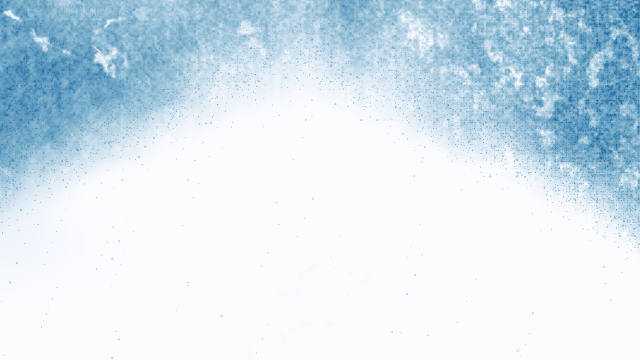
Give the GLSL for this background, as a WebGL 1 fragment shader.

```glsl
precision highp float;
// Frosted blue ice arching over a white, empty lower centre.
// A curved fade sets the ice depth; layered noise adds clouds, grain and
// broken white ridges, and jittered dots scatter along the fading border.

uniform vec2 u_resolution;

#define ARCH_CENTRE 0.46
#define ARCH_DEPTH 0.25
#define ARCH_CURVE 1.05
#define ICE_TONE 0.47
#define CLOUD_AMOUNT 0.50
#define GRAIN_SCALE 150.0
#define GRAIN_AMOUNT 0.55
#define RIDGE_SCALE 5.5
#define RIDGE_WIDTH 0.045
#define DOT_SCALE 95.0

float hash(vec2 p) {
  return fract(sin(dot(p, vec2(127.1, 311.7))) * 43758.55);
}

float noise(vec2 p) {
  vec2 cell = floor(p), f = fract(p);
  f = f * f * (3.0 - 2.0 * f);
  float low = mix(hash(cell), hash(cell + vec2(1.0, 0.0)), f.x);
  float high = mix(hash(cell + vec2(0.0, 1.0)), hash(cell + 1.0), f.x);
  return mix(low, high, f.y);
}

float fbm(vec2 p) {
  float sum = 0.0, weight = 0.5;
  for (int i = 0; i < 5; i++) {
    sum += weight * noise(p);
    p = mat2(1.6, 1.2, -1.2, 1.6) * p + 7.3;
    weight *= 0.5;
  }
  return sum;
}

// Soft elliptical spot
float spot(vec2 p, vec2 centre, vec2 size) {
  vec2 q = (p - centre) / size;
  return exp(-dot(q, q));
}

// White through pale blue to deep blue, for a tone of 0 to 1
vec3 iceColor(float tone) {
  float level = clamp(tone, 0.0, 1.0) * 5.0;
  vec3 color = mix(vec3(0.99, 0.99, 1.0), vec3(0.82, 0.89, 0.94), clamp(level, 0.0, 1.0));
  color = mix(color, vec3(0.65, 0.79, 0.87), clamp(level - 1.0, 0.0, 1.0));
  color = mix(color, vec3(0.49, 0.69, 0.80), clamp(level - 2.0, 0.0, 1.0));
  color = mix(color, vec3(0.35, 0.59, 0.74), clamp(level - 3.0, 0.0, 1.0));
  return mix(color, vec3(0.14, 0.44, 0.64), clamp(level - 4.0, 0.0, 1.0));
}

// Jittered round dots; density is the chance that a cell holds one
float dots(vec2 p, float density, float seed) {
  vec2 cell = floor(p);
  vec2 jitter = vec2(hash(cell + seed), hash(cell + seed + 17.0));
  float radius = mix(0.12, 0.30, hash(cell + seed + 31.0));
  float dist = length(fract(p) - 0.3 - 0.4 * jitter);
  float present = step(hash(cell + seed + 53.0), density);
  return present * (1.0 - smoothstep(radius - 0.1, radius + 0.1, dist));
}

void main() {
  vec2 p = gl_FragCoord.xy / u_resolution.y;
  float across = gl_FragCoord.x / u_resolution.x;
  float depth = 1.0 - p.y;
  vec2 place = vec2(across, depth);
  float rightSide = smoothstep(0.5, 0.9, across);

  // Arched border: inside is positive within the ice
  float side = abs(across - ARCH_CENTRE);
  float border = ARCH_DEPTH + ARCH_CURVE * pow(side, 1.5);
  float clouds = fbm(p * 5.0) - 0.48;
  float inside = border - depth + 0.10 * clouds;
  float cover = smoothstep(-0.10, 0.24, inside);

  // Broad tone, with darker flanks and lighter upper patches
  float tone = ICE_TONE + 0.30 * side + CLOUD_AMOUNT * clouds;
  tone += 0.16 * spot(place, vec2(0.0, 0.22), vec2(0.16, 0.22));
  tone += 0.12 * spot(place, vec2(0.97, 0.28), vec2(0.08, 0.24));
  tone -= 0.18 * spot(place, vec2(0.64, 0.08), vec2(0.05, 0.12));
  tone -= 0.14 * spot(place, vec2(0.80, 0.10), vec2(0.07, 0.14));

  // Fine grain and larger white flecks, coarser on the right
  float grain = 0.6 * noise(p * GRAIN_SCALE) + 0.4 * noise(p * GRAIN_SCALE * 0.53) - 0.5;
  tone += GRAIN_AMOUNT * grain * mix(0.7, 1.15, rightSide);
  float flecks = smoothstep(0.52, 0.68, fbm(p * vec2(34.0, 26.0)));
  tone -= flecks * mix(0.12, 0.36, rightSide);

  // Wandering ridges, broken into crumbs, plus one long crack at upper left
  vec2 warp = vec2(fbm(p * 9.0), fbm(p * 9.0 + 40.0)) - 0.48;
  float vein = abs(noise((p + 0.22 * warp) * RIDGE_SCALE + 3.0) - 0.5);
  float ridge = 1.0 - smoothstep(0.0, RIDGE_WIDTH, vein);
  ridge *= smoothstep(0.40, 0.62, noise(p * 7.0 + 21.0));
  float crack = abs(depth - 0.01 - 0.56 * p.x + 0.22 * warp.y);
  crack = (1.0 - smoothstep(0.004, 0.022, crack)) * (1.0 - smoothstep(0.32, 0.40, p.x));
  float crumbs = smoothstep(0.32, 0.62, fbm(p * 48.0 + 11.0));
  float foam = max(ridge * mix(1.0, 0.5, rightSide), crack) * crumbs;
  tone = mix(tone * cover, 0.03, 0.9 * foam);

  // Smooth haze down the left edge
  tone += 0.22 * spot(place, vec2(0.0, 0.43), vec2(0.07, 0.14));
  tone += 0.05 * spot(place, vec2(0.0, 0.68), vec2(0.12, 0.12));

  // Dust thinning out beyond the border
  float density = 0.5 * smoothstep(-0.17, 0.10, inside) * mix(0.6, 1.0, rightSide);
  density *= density * 2.2;
  for (int i = 0; i < 3; i++) {
    float layer = float(i);
    vec2 q = p * DOT_SCALE * (1.0 + 0.37 * layer) + layer * 5.7;
    tone += 0.32 * dots(q, density, layer * 9.0) * (1.0 - 0.6 * cover);
  }

  gl_FragColor = vec4(iceColor(tone), 1.0);
}
```
